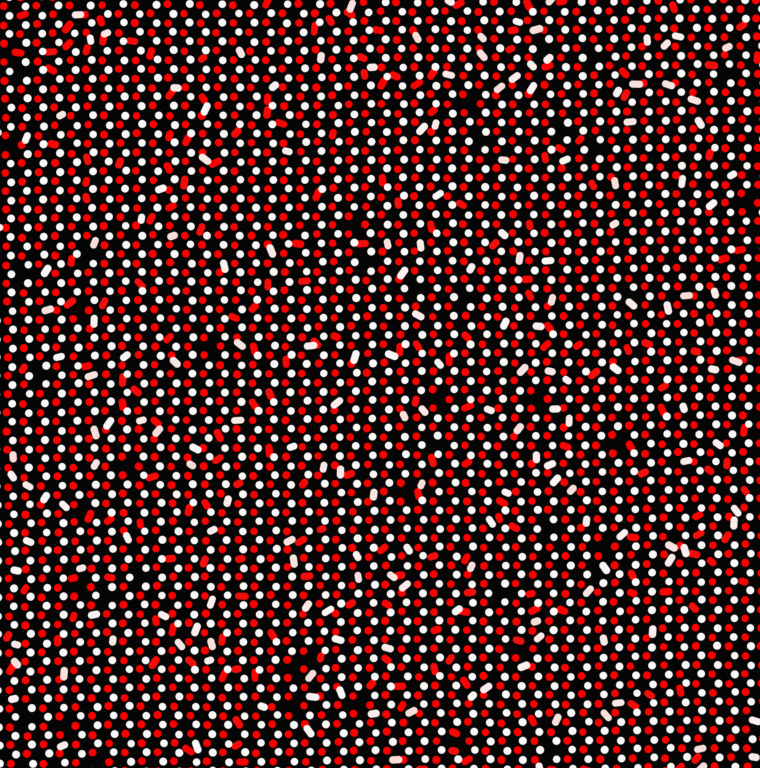
This pattern is drawn by a Shadertoy shader. Its source:

```glsl
// A honeycomb of small white and red dots on black, as two interleaved
// triangular lattices. Each site is hashed for jitter, size and defects:
// some dots smear into short capsules, a few go missing.

const vec2 PITCH = vec2(0.0213, 0.02405); // column and row spacing

vec4 hash4(vec3 site) {
    vec4 h = fract(site.xyzx * vec4(0.1031, 0.1030, 0.0973, 0.1099));
    h += dot(h, h.wzxy + 33.33);
    return fract((h.xxyz + h.yzzw) * h.zywx);
}

float capsule(vec2 p, vec2 axis) {
    float along = clamp(dot(p, axis) / max(dot(axis, axis), 1e-9), 0.0, 1.0);
    return length(p - axis * along);
}

// Returns dot coverage in x and the defect tint of the nearest dot in y.
vec2 dotLattice(vec2 p, float seed, float soft) {
    float column = round(p.x / PITCH.x);
    float nearest = 1.0, tint = 0.0;
    for (float i = -1.0; i <= 1.0; i++) {
        float c = column + i;
        float stagger = 0.5 * mod(c, 2.0);
        float row = round(p.y / PITCH.y - stagger);
        for (float j = -1.0; j <= 1.0; j++) {
            float r = row + j;
            vec4 h = hash4(vec3(c + 131.0, r + 173.0, seed));
            vec4 k = hash4(vec3(r + 219.0, c + 157.0, seed + 7.0));
            if (k.x > 0.988) continue; // vacant site

            vec2 centre = vec2(c, r + stagger) * PITCH + (h.xy - 0.5) * 0.0017;
            float smeared = step(h.z, 0.10);
            float angle = 6.2832 * h.w;
            vec2 axis = smeared * mix(0.004, 0.009, k.y) * vec2(cos(angle), sin(angle));
            float radius = 0.0051 + 0.0005 * (k.z - 0.5) - 0.0004 * smeared;
            float d = capsule(p - centre, axis) - radius;
            if (d < nearest) {
                nearest = d;
                tint = smeared * k.w;
            }
        }
    }
    return vec2(1.0 - smoothstep(-soft, soft, nearest), tint);
}

void mainImage(out vec4 fragColor, in vec2 fragCoord) {
    vec2 p = fragCoord / iResolution.y - vec2(0.335, 0.634);
    float soft = max(0.0012, 0.6 / iResolution.y);

    // Slight tilt and a slow wobble of the lattice
    p += 0.008 * vec2(p.y, -p.x);
    p += 0.0007 * sin(p.yx * vec2(23.0, 17.0) + vec2(0.0, 1.3));

    vec2 red = dotLattice(p - PITCH * vec2(-0.333, 0.5), 11.0, soft);
    vec2 white = dotLattice(p, 47.0, soft);

    // Near-black ground, red dots, then white dots with a pinkish smear tint
    vec3 color = vec3(0.016, 0.02, 0.016);
    color = mix(color, mix(vec3(0.98, 0.0, 0.0), vec3(0.95, 0.06, 0.05), red.y), red.x);
    color = mix(color, mix(vec3(0.98, 0.97, 0.97), vec3(0.97, 0.86, 0.84), white.y), white.x);
    fragColor = vec4(color, 1.0);
}
```
